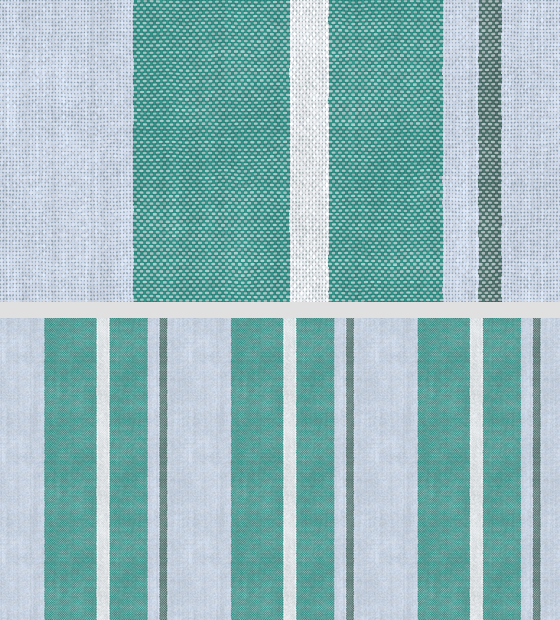
Top: one tile. Bottom: repeated 3 by 3.
Reproduce this texture procedurally as a Shadertoy shader.

```glsl
const vec2 THREADS = vec2(172.0, 84.0);   // warp and weft threads, both even
const vec3 PALE_BLUE  = vec3(0.81, 0.855, 0.925);
const vec3 TEAL       = vec3(0.19, 0.56, 0.52);
const vec3 WHITE      = vec3(0.94, 0.95, 0.96);
const vec3 DARK_GREEN = vec3(0.29, 0.43, 0.41);
const vec3 WEFT       = vec3(0.88, 0.89, 0.91);
const vec3 GAP_TINT   = vec3(0.66, 0.71, 0.71);

float hash(vec2 p) {
    return fract(sin(dot(p, vec2(127.1, 311.7))) * 43758.545);
}

// Value noise that wraps after a whole number of cells
float wrapNoise(vec2 p, vec2 period) {
    vec2 i = floor(p), f = fract(p);
    f = f * f * (3.0 - 2.0 * f);
    vec2 a = mod(i, period), b = mod(i + 1.0, period);
    return mix(mix(hash(a), hash(vec2(b.x, a.y)), f.x),
               mix(hash(vec2(a.x, b.y)), hash(b), f.x), f.y);
}

float roundedBox(vec2 p, vec2 halfSize, float radius) {
    vec2 d = abs(p) - halfSize + radius;
    return length(max(d, 0.0)) + min(max(d.x, d.y), 0.0) - radius;
}

float coverage(float dist, float blur) {
    return 1.0 - smoothstep(-blur, blur, dist);
}

float inBand(float x, float start, float end) {
    return step(start, x) * step(x, end);
}

// Stripe colour of one warp thread, by its place across the cloth
vec3 warpColor(float x) {
    vec3 color = mix(PALE_BLUE, TEAL, inBand(x, 0.236, 0.788));
    color = mix(color, WHITE, inBand(x, 0.520, 0.590));
    return mix(color, DARK_GREEN, inBand(x, 0.855, 0.896));
}

// Slow drift of the threads from their straight paths
vec2 bendThreads(vec2 uv, vec2 p) {
    float dx = wrapNoise(uv * vec2(24.0, 30.0), vec2(24.0, 30.0)) - 0.5;
    float dy = wrapNoise(uv * vec2(30.0, 12.0) + 7.0, vec2(30.0, 12.0)) - 0.5;
    return p + vec2(dx, dy) * vec2(0.3, 0.4);
}

vec3 weave(vec2 p, float blur, float cloud) {
    vec2 cell = mod(floor(p), THREADS);
    vec2 f = fract(p) - 0.5;
    float warpTone = hash(vec2(cell.x, 211.0)) - 0.5;
    float weftTone = hash(vec2(97.0, cell.y)) - 0.5;

    // Warp, rounded across each thread
    vec3 warp = warpColor((cell.x + 0.5) / THREADS.x);
    float grain = hash(cell + 3.0) - 0.5;
    vec3 color = warp * (1.02 + 0.07 * warpTone + 0.05 * grain - 0.15 * f.x * f.x);

    // Gaps where four threads meet, more open between pale threads
    vec2 corner = mod(floor(p + 0.5), THREADS);
    vec2 toCorner = fract(p + 0.5) - 0.5;
    float openness = 0.17 + 0.16 * hash(corner + 19.0) - 0.06 * cloud;
    float gap = coverage(length(toCorner * vec2(1.0, 0.9)) - openness, blur);
    color = mix(color, color * GAP_TINT, gap * mix(0.3, 1.0, warp.r));

    // Weft floats over every second crossing, a little wider than one thread
    float along = (p.x - 0.5 + cell.y - 1.0) * 0.5 + 0.5;
    float floatId = mod(floor(along), THREADS.x * 0.5);
    float floatGrain = hash(vec2(floatId, cell.y) + 31.0);
    vec2 fromFloat = vec2((fract(along) - 0.5) * 2.0, f.y);
    vec2 floatSize = vec2(0.52 + 0.10 * floatGrain, 0.28 + 0.09 * cloud + 0.05 * weftTone);
    float weftMask = coverage(roundedBox(fromFloat, floatSize, 0.22), blur);
    vec3 weft = mix(WEFT, warp, 0.15) * (0.96 + 0.06 * weftTone + 0.09 * (floatGrain - 0.5));
    return mix(color, weft, weftMask * mix(0.88, 0.7, warp.r));
}

void mainImage(out vec4 fragColor, in vec2 fragCoord) {
    vec2 uv = fragCoord / iResolution.xy;
    vec2 pixel = THREADS / iResolution.xy;
    float blur = clamp(0.6 * max(pixel.x, pixel.y), 0.1, 0.5);

    // Patchy tension and faint lengthwise streaks
    float cloud = wrapNoise(uv * vec2(14.0, 8.0), vec2(14.0, 8.0));
    float streak = wrapNoise(uv * vec2(48.0, 3.0) + 5.0, vec2(48.0, 3.0)) - 0.5;

    vec3 color = weave(bendThreads(uv, uv * THREADS), blur, cloud);
    color *= 1.0 + 0.05 * streak + 0.02 * (cloud - 0.5);
    fragColor = vec4(clamp(color, 0.0, 1.0), 1.0);
}
```
